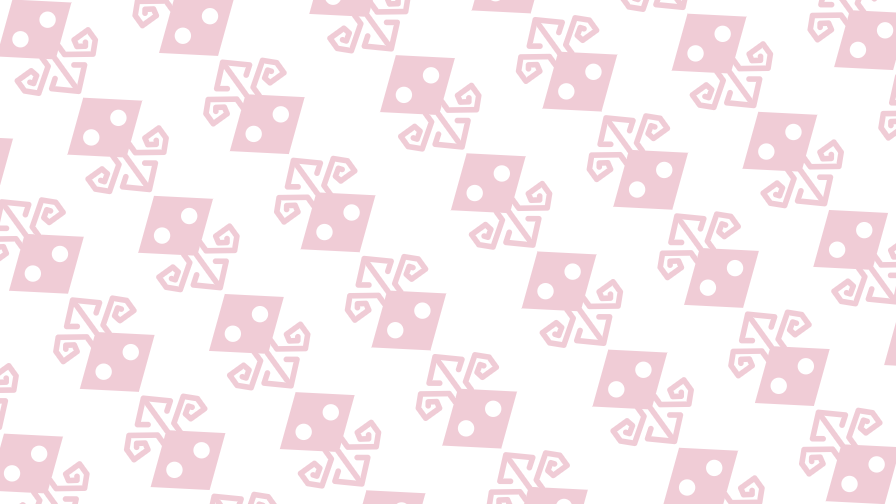
Give the GLSL for this pattern, as a Shadertoy shader.

```glsl
// Pink diamonds with two white dots and coiled tails, in slanted alternating columns on white.

float segmentDistance(vec2 p, vec2 a, vec2 b) {
    vec2 pa = p - a, ba = b - a;
    return length(pa - ba * clamp(dot(pa, ba) / dot(ba, ba), 0.0, 1.0));
}

// Diamond head; x runs along the tail, y is mirrored.
float headDistance(vec2 p) {
    vec2 halfDiagonal = vec2(47.5, 59.3);
    float diamond = (dot(p, halfDiagonal.yx) - halfDiagonal.x * halfDiagonal.y) / length(halfDiagonal);
    float dots = length(p - vec2(0.0, 21.5)) - 10.5;
    return max(diamond, -dots);
}

// Half of the tail: a barbed centre stroke and an angular coil.
float tailDistance(vec2 p) {
    vec2 barb[4] = vec2[4](vec2(40, 0), vec2(98, 0), vec2(75, 26), vec2(67, 15));
    vec2 coil[9] = vec2[9](vec2(34, 13), vec2(49, 13), vec2(70, 43), vec2(57, 56), vec2(41, 56),
                           vec2(41, 34), vec2(50, 32), vec2(56, 41), vec2(52, 44));
    float d = 1e3;
    for (int i = 0; i < 3; i++) d = min(d, segmentDistance(p, barb[i], barb[i + 1]));
    for (int i = 0; i < 8; i++) d = min(d, segmentDistance(p, coil[i], coil[i + 1]));
    return d - 3.6;
}

float motifDistance(vec2 p) {
    p.y = abs(p.y);
    return min(headDistance(vec2(abs(p.x), p.y)), tailDistance(p));
}

void mainImage(out vec4 fragColor, in vec2 fragCoord) {
    // Canvas is 648 units high, measured downward from the top.
    float unitsPerPixel = 648.0 / iResolution.y;
    vec2 p = vec2(fragCoord.x, iResolution.y - fragCoord.y) * unitsPerPixel;

    // Slanted frame: x along a column, y across the columns.
    vec2 along = normalize(vec2(0.585, 0.811));
    p -= vec2(225.8, 290.3);
    p = vec2(dot(p, along), dot(p, vec2(along.y, -along.x)));

    // Two pairs of columns per period; the second of each pair is turned around.
    vec2 period = vec2(366.9, 693.3);
    float d = 1e3;
    for (int column = 0; column < 4; column++) {
        float turned = float(column % 2);
        vec2 q = p - float(column / 2) * vec2(190.8, 358.0) - turned * vec2(118.5, 172.0);
        q -= period * round(q.y / period.y);
        q *= 1.0 - 2.0 * turned;
        q.x = mod(q.x + 50.0, 155.6) - 50.0;
        d = min(d, motifDistance(q));
    }

    float ink = clamp(0.5 - d / unitsPerPixel, 0.0, 1.0);
    fragColor = vec4(mix(vec3(1.0), vec3(0.94, 0.80, 0.84), ink), 1.0);
}
```
